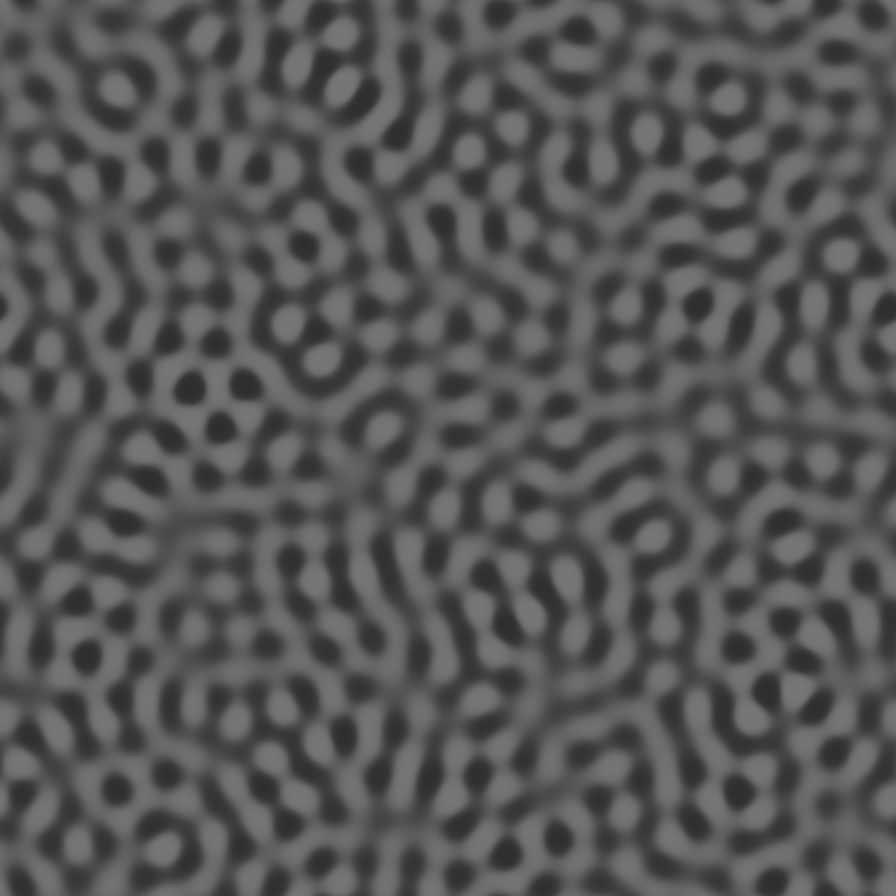
Reproduce this pattern procedurally as a Shadertoy shader.

```glsl
#define WAVES 96          // plane waves in the sum
#define FREQ_MIN 17.6     // cycles across the canvas
#define FREQ_MAX 21.6
#define UPRIGHT 0.3       // preference for upright stripes, 0 to 1
#define BIAS 0.17         // shifts the balance towards light
#define GAIN 0.8          // steepness of the tone curve
#define DARK 0.18
#define LIGHT 0.465
#define SEED 3.0

const float PI = 3.14159265;

float hash(vec2 p) {
    return fract(sin(dot(p, vec2(127.1, 311.7))) * 43758.5453);
}

// Band-limited noise of unit variance. Whole-number wave vectors make it tile.
float bandNoise(vec2 uv) {
    float sum = 0.0;
    float power = 0.0;
    for (int i = 0; i < WAVES; i++) {
        float id = float(i);
        float angle = PI * (id + hash(vec2(id, SEED))) / float(WAVES);
        float freq = mix(FREQ_MIN, FREQ_MAX, hash(vec2(id, SEED + 1.0)));
        float phase = hash(vec2(id, SEED + 2.0));
        vec2 dir = vec2(cos(angle), sin(angle));
        vec2 wave = floor(freq * dir + 0.5);
        float weight = 1.0 - UPRIGHT * dir.y * dir.y;
        sum += weight * cos(2.0 * PI * (dot(wave, uv) + phase));
        power += 0.5 * weight * weight;
    }
    return sum / sqrt(power);
}

void mainImage(out vec4 fragColor, in vec2 fragCoord) {
    vec2 uv = fragCoord / iResolution.xy;

    // Soft saturation spreads the tones evenly between dark and light
    float tone = 0.5 + 0.5 * tanh(GAIN * (bandNoise(uv) + BIAS));
    fragColor = vec4(vec3(mix(DARK, LIGHT, tone)), 1.0);
}
```
